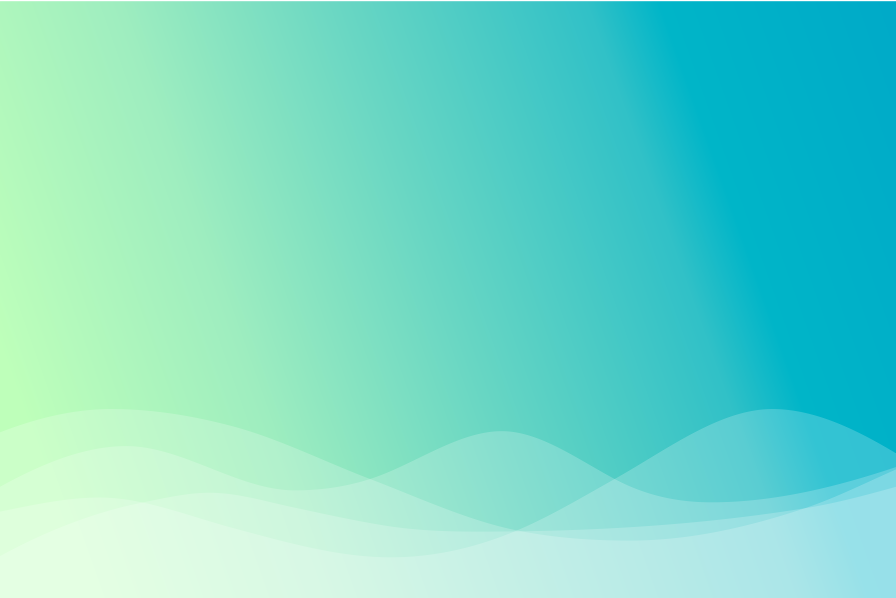
Write a Shadertoy shader that draws this background.

```glsl
// Translucent white waves along the foot of a slanted green to blue gradient.

const int KNOTS = 8;
const float WAVE_OPACITY = 0.2;
const float SLANT = 0.237;
const float RIM_WIDTH = 0.002;

const vec3 WHITE = vec3(1.0);
const vec3 LIME  = vec3(0.745, 1.0, 0.73);
const vec3 MINT  = vec3(0.62, 0.93, 0.75);
const vec3 AQUA  = vec3(0.41, 0.84, 0.765);
const vec3 TEAL  = vec3(0.19, 0.755, 0.78);
const vec3 CYAN  = vec3(0.0, 0.71, 0.785);
const vec3 OCEAN = vec3(0.0, 0.665, 0.785);

float ramp(float from, float to, float t) {
    return clamp((t - from) / (to - from), 0.0, 1.0);
}

// Gradient with straight isolines that lean to the left going up
vec3 sky(vec2 uv) {
    float t = uv.x - SLANT * (1.0 - uv.y);
    vec3 color = mix(LIME, MINT, ramp(-0.138, 0.13, t));
    color = mix(color, AQUA, ramp(0.13, 0.38, t));
    color = mix(color, TEAL, ramp(0.38, 0.655, t));
    color = mix(color, CYAN, ramp(0.655, 0.735, t));
    return mix(color, OCEAN, ramp(0.735, 1.0, t));
}

// Cubic through two knots, each holding x, height and slope
float hermite(float x, vec3 a, vec3 b) {
    float span = b.x - a.x;
    float u = (x - a.x) / span;
    float v = 1.0 - u;
    return mix(a.y, b.y, u * u * (3.0 - 2.0 * u))
         + span * u * v * (a.z * v - b.z * u);
}

float crest(float x, vec3 knots[KNOTS]) {
    float height = knots[0].y;
    for (int i = 0; i < KNOTS - 1; i++) {
        if (x >= knots[i].x) height = hermite(x, knots[i], knots[i + 1]);
    }
    return height;
}

// White veil below a crest line
vec3 addWave(vec3 color, vec2 uv, float height, float pixel) {
    float cover = ramp(-0.5, 0.5, (height - uv.y) / pixel);
    return mix(color, WHITE, WAVE_OPACITY * cover);
}

// Thin white rim along the top border
vec3 addRim(vec3 color, vec2 uv, float pixel) {
    float cover = ramp(-0.5, 0.5, (uv.y - 1.0 + RIM_WIDTH) / pixel);
    return mix(color, WHITE, cover);
}

void mainImage(out vec4 fragColor, in vec2 fragCoord) {
    vec2 uv = fragCoord / iResolution.xy;
    float pixel = 1.0 / iResolution.y;

    // Long swell, high on the left
    float swell = crest(uv.x, vec3[KNOTS](
        vec3(0.0, 0.277, 0.58), vec3(0.124, 0.316, 0.0),
        vec3(0.26, 0.287, -0.4), vec3(0.413, 0.199, -0.57),
        vec3(0.577, 0.113, -0.3), vec3(0.703, 0.096, 0.0),
        vec3(0.898, 0.15, 0.5), vec3(1.0, 0.215, 0.66)));

    // Double hump
    float hump = crest(uv.x, vec3[KNOTS](
        vec3(0.0, 0.186, 0.82), vec3(0.141, 0.254, 0.0),
        vec3(0.329, 0.18, 0.0), vec3(0.413, 0.199, 0.48),
        vec3(0.56, 0.279, 0.0), vec3(0.686, 0.199, -0.8),
        vec3(0.794, 0.16, 0.0), vec3(1.0, 0.219, 0.5)));

    // Tall peak on the right
    float peak = crest(uv.x, vec3[KNOTS](
        vec3(0.0, 0.1445, 0.3), vec3(0.111, 0.168, 0.0),
        vec3(0.26, 0.117, -0.4), vec3(0.436, 0.068, 0.0),
        vec3(0.577, 0.113, 0.63), vec3(0.686, 0.199, 0.84),
        vec3(0.862, 0.316, 0.0), vec3(1.0, 0.242, -0.9)));

    // Low, nearly flat wave
    float shallow = crest(uv.x, vec3[KNOTS](
        vec3(0.0, 0.07, 0.82), vec3(0.16, 0.16, 0.3),
        vec3(0.234, 0.176, 0.0), vec3(0.326, 0.152, -0.32),
        vec3(0.43, 0.121, -0.24), vec3(0.534, 0.111, 0.0),
        vec3(0.898, 0.15, 0.24), vec3(1.0, 0.186, 0.42)));

    vec3 color = sky(uv);
    color = addWave(color, uv, swell, pixel);
    color = addWave(color, uv, hump, pixel);
    color = addWave(color, uv, peak, pixel);
    color = addWave(color, uv, shallow, pixel);
    fragColor = vec4(addRim(color, uv, pixel), 1.0);
}
```
